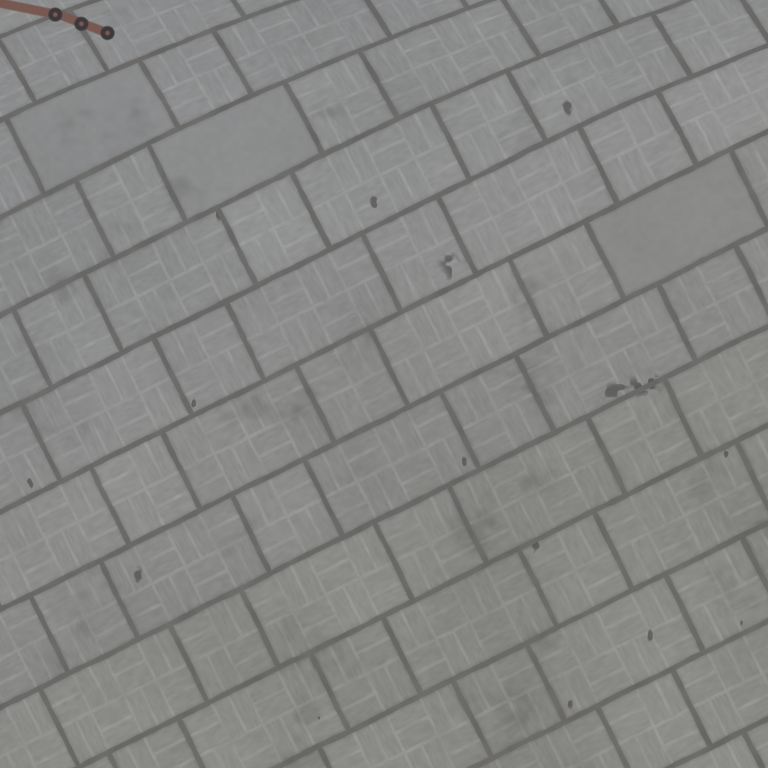
Give the GLSL for this texture, as a WebGL 1 fragment shader.

```glsl
precision highp float;
uniform vec2 u_resolution;

float hash(vec2 p) {
  return fract(sin(dot(p, vec2(127.1, 311.7))) * 43758.55);
}

float noise(vec2 p) {
  vec2 i = floor(p), f = fract(p);
  f = f * f * (3.0 - 2.0 * f);
  return mix(mix(hash(i), hash(i + vec2(1.0, 0.0)), f.x),
             mix(hash(i + vec2(0.0, 1.0)), hash(i + 1.0), f.x), f.y);
}

float fbm(vec2 p) {
  float sum = 0.0, amp = 0.5;
  for (int i = 0; i < 4; i++) {
    sum += amp * noise(p);
    p = p * 2.03 + 17.3;
    amp *= 0.5;
  }
  return sum;
}

float segment(vec2 p, vec2 a, vec2 b) {
  vec2 d = b - a;
  return length(p - a - d * clamp(dot(p - a, d) / dot(d, d), 0.0, 1.0));
}

// Faint light lines of a basket weave, plus grain along each slat
float weave(vec2 tilePos, vec2 tileSize, float seed) {
  vec2 count = vec2(tileSize.x > 0.15 ? 4.0 : 2.0, 2.0);
  vec2 g = tilePos / tileSize * count;
  vec2 cell = floor(g), f = fract(g);
  if (mod(cell.x + cell.y + floor(seed * 2.0), 2.0) > 0.5) f = f.yx;
  vec2 border = min(f, 1.0 - f);
  float d = min(min(border.x, border.y), abs(f.x - 0.5)) * 0.053;
  float line = 1.0 - smoothstep(0.0009, 0.0032, d);
  float grain = noise(vec2(f.x * 17.0, f.y * 5.0) + cell * 23.0 + seed * 91.0) - 0.5;
  return line * (0.012 + 0.035 * noise(g * 3.0 + seed * 40.0)) + grain * 0.028;
}

// Small dark specks, some cells of a jittered grid holding one
float specks(vec2 p) {
  vec2 g = p * 9.0, cell = floor(g);
  vec2 center = 0.25 + 0.5 * vec2(hash(cell + 3.1), hash(cell + 8.7));
  vec2 d = (fract(g) - center) * vec2(1.3, 0.8);
  float radius = 0.025 + 0.04 * hash(cell + 5.5);
  float ragged = length(d) + 0.045 * (noise(p * 190.0) - 0.5);
  return step(0.8, hash(cell)) * (1.0 - smoothstep(radius * 0.6, radius * 1.3, ragged));
}

void main() {
  vec2 p = gl_FragCoord.xy / u_resolution;
  p.y = 1.0 - p.y; // measured down from the top edge

  // Slanted paving axes, slightly compressed toward the top and left
  vec2 q = p;
  float top = max(0.0, 0.195 - p.y);
  q.y -= 0.92 * top * top;
  q += 0.0016 * (vec2(noise(p * 22.0), noise(p * 22.0 + 50.0)) - 0.5);
  float along = (dot(q, vec2(0.8955, -0.445)) - 0.0885) / 0.302;
  along -= 0.018 * along * along;
  float across = (dot(q, vec2(0.445, 0.8955)) - 0.1387) / 0.1145;

  // Alternating long and short tiles, every other row shifted by half
  float row = floor(across);
  along += 0.5 * (1.0 - mod(row, 2.0));
  float t = fract(along);
  bool isLong = t < 0.65;
  vec2 tileSize = vec2(isLong ? 0.1963 : 0.1057, 0.1145);
  vec2 tilePos = vec2((isLong ? t : t - 0.65) * 0.302, fract(across) * 0.1145);
  float seed = hash(vec2(floor(along) * 2.0 + (isLong ? 0.0 : 1.0), row) + 4.0);

  // Tile surface
  vec3 coolGray = vec3(0.552, 0.555, 0.558);
  vec3 warmGray = vec3(0.533, 0.532, 0.518);
  vec3 color = mix(coolGray, warmGray, smoothstep(0.2, 1.3, p.x * 0.5 + p.y));
  color += 0.022 * (seed - 0.5) + 0.06 * (fbm(p * 6.0) - 0.47);
  color += 0.03 * (fbm(p * 130.0) - 0.47);
  if (seed > 0.04) color += weave(tilePos, tileSize, seed);

  // Stains and specks
  float stain = smoothstep(0.58, 0.78, fbm(p * 13.0 + 31.0));
  color -= 0.06 * stain * noise(p * 75.0);
  color = mix(color, vec3(0.3, 0.29, 0.28), 0.65 * specks(p));
  float smudge = min(segment(p, vec2(0.585, 0.342), vec2(0.592, 0.354)),
                     segment(p, vec2(0.795, 0.51), vec2(0.85, 0.5)));
  float smudgeMask = 1.0 - smoothstep(0.004, 0.018, smudge);
  color = mix(color, vec3(0.31), 0.7 * smudgeMask * smoothstep(0.45, 0.7, noise(p * 125.0)));

  // Joints with a soft dirty rim
  vec2 rim = min(tilePos, tileSize - tilePos);
  float edge = min(rim.x, rim.y) + 0.0012 * (noise(p * 90.0) - 0.5);
  color -= 0.035 * (1.0 - smoothstep(0.003, 0.009, edge));
  vec3 jointColor = vec3(0.415, 0.413, 0.405) + 0.06 * (fbm(p * 45.0) - 0.47);
  color = mix(jointColor, color, smoothstep(0.0022, 0.0048, edge));

  // Twig with dark knots in the corner
  float twig = min(segment(p, vec2(-0.02, 0.0), vec2(0.08, 0.02)),
                   segment(p, vec2(0.08, 0.02), vec2(0.14, 0.043)));
  color = mix(vec3(0.47, 0.35, 0.32), color, smoothstep(0.0045, 0.0075, twig));
  for (int i = 0; i < 3; i++) {
    vec2 knot = mix(vec2(0.072, 0.019), vec2(0.14, 0.043), float(i) * 0.5);
    float ring = abs(length(p - knot) - 0.006);
    color = mix(vec3(0.24, 0.22, 0.23), color, smoothstep(0.0015, 0.0045, ring));
  }

  gl_FragColor = vec4(color, 1.0);
}
```
